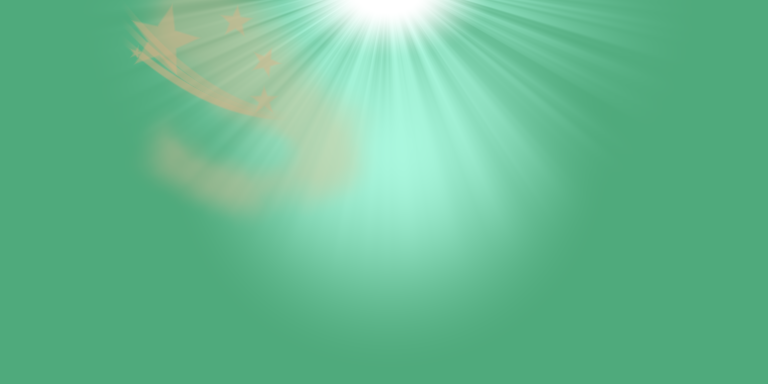
A WebGL 2 fragment shader for this background:

```glsl
#version 300 es
precision highp float;

#define BASE vec3(0.31, 0.665, 0.485)
#define MINT vec3(0.66, 0.965, 0.865)
#define TAN vec3(0.70, 0.74, 0.59)
#define ORANGE vec3(0.88, 0.69, 0.52)
#define SOURCE vec2(1.01, 1.06)
#define GLOW_CENTER vec2(1.015, 0.61)
#define GLOW_RADIUS 0.59
#define RAY_LENGTH 0.84
#define RAY_STRENGTH 0.6
#define PI 3.14159265

uniform vec2 u_resolution;
out vec4 fragColor;

float hash(vec2 p) {
    return fract(sin(dot(p, vec2(127.1, 311.7))) * 43758.5);
}

float noise(vec2 p) {
    vec2 i = floor(p), f = fract(p);
    f = f * f * (3.0 - 2.0 * f);
    return mix(mix(hash(i), hash(i + vec2(1, 0)), f.x),
               mix(hash(i + vec2(0, 1)), hash(i + vec2(1, 1)), f.x), f.y);
}

float fbm(vec2 p) {
    float sum = 0.0, amp = 0.5;
    for (int i = 0; i < 4; i++) {
        sum += amp * noise(p);
        p = p * 2.03 + 7.1;
        amp *= 0.5;
    }
    return sum;
}

float segmentDistance(vec2 p, vec2 a, vec2 b) {
    vec2 ab = b - a;
    return length(p - a - ab * clamp(dot(p - a, ab) / dot(ab, ab), 0.0, 1.0));
}

// Five-pointed star, folded into half of one arm
float starDistance(vec2 p, float radius) {
    float angle = abs(mod(atan(p.x, p.y) + PI / 5.0, PI * 0.4) - PI / 5.0);
    vec2 q = length(p) * vec2(cos(angle), sin(angle));
    vec2 tip = vec2(radius, 0.0);
    vec2 edge = 0.42 * radius * vec2(cos(PI / 5.0), sin(PI / 5.0)) - tip;
    return dot(q - tip, normalize(vec2(edge.y, -edge.x)));
}

// Light shafts of several widths fanned around the source
float rayPattern(float angle) {
    return 0.5 * noise(vec2(angle * 9.0, 1.5))
         + 0.3 * noise(vec2(angle * 24.0, 5.5))
         + 0.2 * noise(vec2(angle * 55.0, 9.5));
}

// Soft diagonal cloth with an open gap
float clothMask(vec2 p) {
    vec2 q = p + 0.07 * (vec2(fbm(p * 7.0), fbm(p * 7.0 + 20.0)) - 0.5);
    float upper = smoothstep(0.20, 0.06, segmentDistance(q, vec2(0.50, 0.96), vec2(0.80, 0.62)));
    float lower = smoothstep(0.13, 0.01, segmentDistance(q, vec2(0.45, 0.59), vec2(0.62, 0.51)));
    float fold = smoothstep(0.11, 0.01, segmentDistance(q, vec2(0.62, 0.51), vec2(0.86, 0.57)));
    float gap = smoothstep(0.09, 0.02, segmentDistance(q, vec2(0.50, 0.68), vec2(0.70, 0.60)));
    return max(upper, max(lower, 0.8 * fold)) * (1.0 - 0.8 * gap) * smoothstep(0.28, 0.46, p.x);
}

// Thin curved ribbons converging to the right
float ribbonMask(vec2 p) {
    float mask = 0.0;
    float t = (0.78 - p.x) / 0.43;
    for (int i = 0; i < 3; i++) {
        float k = float(i);
        float offset = p.y - (0.69 + 0.006 * k + (0.18 + 0.035 * k) * t * t);
        float width = 0.005 + 0.006 * smoothstep(0.0, 0.7, t);
        mask = max(mask, smoothstep(width + 0.004, width - 0.004, abs(offset)) * (0.8 - 0.15 * k));
    }
    return mask * smoothstep(0.31, 0.40, p.x) * smoothstep(0.77, 0.62, p.x);
}

// Stars stored as center, radius and rotation
float starMask(vec2 p) {
    vec4 stars[5] = vec4[5](vec4(0.425, 0.895, 0.095, 0.25), vec4(0.615, 0.943, 0.042, 0.1),
        vec4(0.692, 0.838, 0.038, 0.4), vec4(0.688, 0.738, 0.036, 0.0), vec4(0.355, 0.862, 0.016, 0.3));
    float mask = 0.0;
    for (int i = 0; i < 5; i++) {
        float c = cos(stars[i].w), s = sin(stars[i].w);
        float d = starDistance(mat2(c, s, -s, c) * (p - stars[i].xy), stars[i].z);
        mask = max(mask, smoothstep(0.004, -0.004, d));
    }
    return mask;
}

void main() {
    vec2 p = gl_FragCoord.xy / u_resolution.y;
    p.x += 1.0 - 0.5 * u_resolution.x / u_resolution.y;

    // Broad glow and rays
    vec2 toPoint = p - SOURCE;
    float rays = rayPattern(atan(toPoint.x, -toPoint.y) + 4.0);
    float reach = smoothstep(RAY_LENGTH, 0.08, length(toPoint));
    float glow = smoothstep(GLOW_RADIUS, 0.0, length(p - GLOW_CENTER));
    float shafts = reach * RAY_STRENGTH * (0.15 + 1.5 * smoothstep(0.2, 0.85, rays));
    float light = 1.0 - (1.0 - glow) * (1.0 - min(shafts, 1.0));
    vec3 color = mix(BASE, MINT, light);

    // Cloth, ribbons and stars
    float streak = 0.75 + 0.4 * rays;
    color = mix(color, TAN + 0.12 * (light - 0.3), 0.68 * clothMask(p) * streak);
    color = mix(color, ORANGE, 0.65 * ribbonMask(p) * streak);
    color = mix(color, ORANGE, 0.42 * starMask(p) * streak);
    color += 0.05 * (rays - 0.5) * reach;

    // White-hot source
    float heat = length((p - vec2(1.01, 1.02)) / vec2(0.22, 0.14));
    color = mix(color, vec3(1.0), smoothstep(1.3, 0.35, heat));
    fragColor = vec4(clamp(color, 0.0, 1.0), 1.0);
}
```
